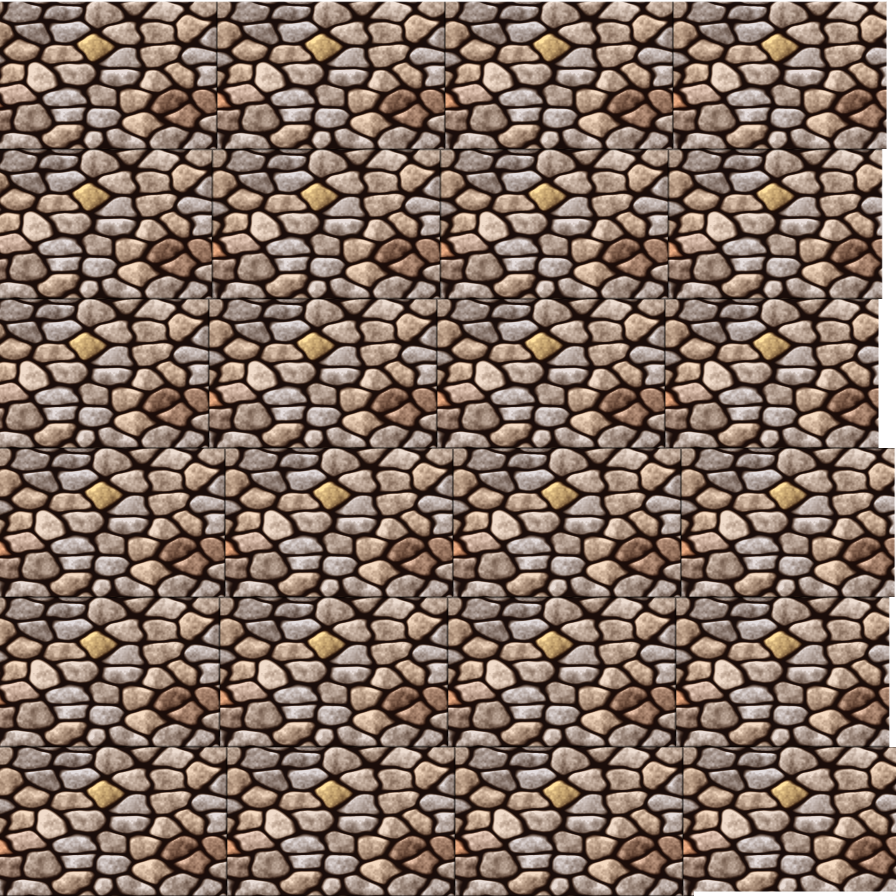
Write a Shadertoy shader that draws this texture.

```glsl
float hash(vec2 p) {
    vec3 q = fract(p.xyx * 0.1031);
    q += dot(q, q.yzx + 33.33);
    return fract((q.x + q.y) * q.z);
}

float noise(vec2 p) {
    vec2 i = floor(p), f = fract(p);
    f = f * f * (3.0 - 2.0 * f);
    return mix(mix(hash(i), hash(i + vec2(1, 0)), f.x),
               mix(hash(i + vec2(0, 1)), hash(i + 1.0), f.x), f.y);
}

float fbm(vec2 p) {
    return 0.45 * noise(p) + 0.3 * noise(p * 2.1 + 7.3) + 0.25 * noise(p * 4.3 + 3.1);
}

// Jittered stone centre, with alternate courses staggered
vec2 stoneCentre(vec2 id) {
    vec2 jitter = vec2(hash(id + 17.0), hash(id + 53.0)) - 0.5;
    return id + vec2(0.5 * mod(id.y, 2.0), 0.5) + 0.72 * jitter;
}

// Rounded distance to the joint around the nearest stone
float stoneEdge(vec2 p, out vec2 centre) {
    p += 0.22 * (vec2(noise(p * 2.3), noise(p * 2.3 + 19.0)) - 0.5);
    vec2 cell = floor(p), nearest = cell;
    float best = 9.0;
    for (int j = -2; j <= 2; j++)
    for (int i = -2; i <= 2; i++) {
        vec2 id = cell + vec2(i, j);
        vec2 c = stoneCentre(id);
        float d = distance(p, c);
        if (d < best) { best = d; nearest = id; centre = c; }
    }
    float sum = 0.0;
    for (int j = -2; j <= 2; j++)
    for (int i = -2; i <= 2; i++) {
        if (i == 0 && j == 0) continue;
        vec2 c = stoneCentre(nearest + vec2(i, j));
        float d = dot(0.5 * (centre + c) - p, normalize(c - centre));
        sum += exp(-16.0 * d);
    }
    return -log(sum) / 16.0;
}

// Domed stone with a rough, pitted face
float relief(vec2 p, float edge) {
    return 1.0 - exp(-6.0 * max(edge, 0.0)) + 0.5 * fbm(p * vec2(2.6, 1.6));
}

float spot(vec2 centre, vec2 place, float radius) {
    return 1.0 - smoothstep(radius * 0.8, radius, distance(centre, place));
}

vec3 stoneWall(vec2 local) {
    const vec2 stones = vec2(6.5, 7.0);
    vec2 p = local * stones + 20.0;
    vec2 centre, unused;
    float edge = stoneEdge(p, centre);
    vec2 toLight = vec2(-0.04, 0.1);
    float slope = relief(p, edge) - relief(p + toLight, stoneEdge(p + toLight, unused));
    float variety = hash(floor(centre * 31.0));
    float warmth = hash(floor(centre * 47.0));
    vec2 at = (centre - 20.0) / stones;

    // Brightness: stone, face grain, sunlight, then the dark joint
    float pale = spot(at, vec2(0.24, 0.48), 0.09);
    float brown = spot(at, vec2(0.91, 0.28), 0.15);
    float tone = 0.71 + 0.2 * (variety - 0.5) + 0.15 * pale - 0.2 * brown;
    tone += 0.65 * (fbm(p * vec2(4.2, 2.6) + 40.0) - 0.5) + 0.75 * slope;
    tone = clamp(tone, 0.06, 1.0) * smoothstep(0.015, 0.13, edge);
    vec3 col = mix(vec3(0.10, 0.05, 0.04), vec3(0.93, 0.87, 0.83),
                   pow(vec3(tone), vec3(1.0, 1.12, 1.25)));

    // Mineral tints
    vec3 tint = mix(vec3(0.96, 1.0, 1.06), vec3(1.04, 0.99, 0.92), warmth);
    tint = mix(tint, vec3(1.1, 1.03, 0.77), spot(at, vec2(0.48, 0.63), 0.09));
    tint = mix(tint, vec3(1.06, 0.84, 0.68), spot(at, vec2(0.03, 0.32), 0.10));
    tint = mix(tint, vec3(1.06, 0.90, 0.82), spot(at, vec2(0.35, 0.42), 0.08));
    tint = mix(tint, vec3(1.03, 0.93, 0.86), brown);
    return col * tint;
}

void mainImage(out vec4 fragColor, in vec2 fragCoord) {
    vec2 uv = fragCoord / iResolution.xy;
    float px = 1.0 / iResolution.y;

    // Six courses of panels, each slid sideways by its own amount
    float firstSeam[6] = float[6](0.242, 0.237, 0.233, 0.251, 0.245, 0.253);
    int row = clamp(int((1.0 - uv.y) * 6.0), 0, 5);
    float seam = firstSeam[row];
    vec2 size = vec2(0.2545, 1.0 / 6.0);
    vec2 local = fract((uv - vec2(seam, 0.0)) / size);
    vec3 col = stoneWall(local);

    // Thin shaded seams between panels
    vec2 gap = min(local, 1.0 - local) * size;
    col *= mix(0.45, 1.0, smoothstep(0.0, 0.002, min(gap.x, gap.y)));

    // Bare white margins at the right, top and lower right
    float bare = smoothstep(-px, px, uv.x - seam - 0.7475);
    bare = max(bare, smoothstep(-px, px, uv.y - 0.998));
    bare = max(bare, smoothstep(-px, px, 0.005 - uv.y) * step(0.775, uv.x));
    fragColor = vec4(mix(col, vec3(1.0), bare), 1.0);
}
```
